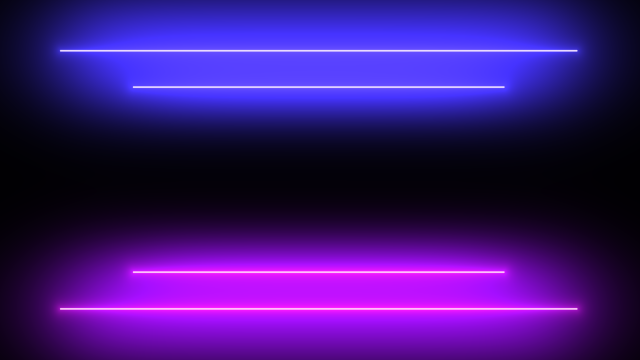
This background is drawn by a WebGL 2 fragment shader. Its source:

```glsl
#version 300 es
precision highp float;

uniform vec2 u_resolution;
out vec4 outColor;

// Lengths are fractions of the canvas height
const float CENTER_SHIFT = -0.0035;
const float OUTER_HALF = 0.7164;
const float INNER_HALF = 0.5139;
const float OUTER_Y[2] = float[2](0.142, 0.859);
const float INNER_Y[2] = float[2](0.244, 0.758);

const float OUTER_SPREAD = 0.172;
const float INNER_SPREAD = 0.100;
const float OUTER_GLOW = 1.0;
const float INNER_GLOW = 0.42;
const float END_SOFTNESS = 0.17;
const float HALO_RADIUS = 0.016;
const float HALO_GAIN = 0.45;
const float TUBE_RADIUS = 0.0023;

const vec3 GLOW_TINT[2] = vec3[2](vec3(0.58, 0.05, 0.92), vec3(0.27, 0.20, 1.0));
const vec3 HALO_TINT[2] = vec3[2](vec3(0.85, 0.10, 0.70), vec3(0.25, 0.22, 0.80));
const vec3 TUBE_COLOR[2] = vec3[2](vec3(1.0, 0.82, 0.98), vec3(0.94, 0.88, 1.0));

// Distance to a horizontal segment centred at the origin
float segmentDistance(vec2 p, float halfLength) {
    return length(vec2(max(abs(p.x) - halfLength, 0.0), p.y));
}

// Broad light: gaussian across the tube, soft fade past its ends
float broadGlow(vec2 p, float halfLength, float spread) {
    float across = p.y / spread;
    float along = 0.5 * (tanh((p.x + halfLength) / END_SOFTNESS)
                       - tanh((p.x - halfLength) / END_SOFTNESS));
    return exp(-across * across) * along;
}

void main() {
    float pixel = 1.0 / u_resolution.y;
    vec2 p = gl_FragCoord.xy * pixel;
    p.x -= 0.5 * u_resolution.x * pixel + CENTER_SHIFT;

    vec3 color = vec3(0.002, 0.0, 0.008);

    // Lower magenta pair, then upper blue pair
    for (int i = 0; i < 2; i++) {
        vec2 outer = p - vec2(0.0, OUTER_Y[i]);
        vec2 inner = p - vec2(0.0, INNER_Y[i]);

        float glow = OUTER_GLOW * broadGlow(outer, OUTER_HALF, OUTER_SPREAD)
                   + INNER_GLOW * broadGlow(inner, INNER_HALF, INNER_SPREAD);

        float outerDist = segmentDistance(outer, OUTER_HALF);
        float innerDist = segmentDistance(inner, INNER_HALF);
        float halo = exp(-outerDist / HALO_RADIUS) + exp(-innerDist / HALO_RADIUS);

        color += GLOW_TINT[i] * glow + HALO_TINT[i] * halo * HALO_GAIN;

        // Bright tube with an antialiased edge
        float tubeDist = min(outerDist, innerDist) - TUBE_RADIUS;
        float tube = 1.0 - smoothstep(-0.75 * pixel, 0.75 * pixel, tubeDist);
        color = mix(min(color, 1.0), TUBE_COLOR[i], tube);
    }

    outColor = vec4(clamp(color, 0.0, 1.0), 1.0);
}
```
